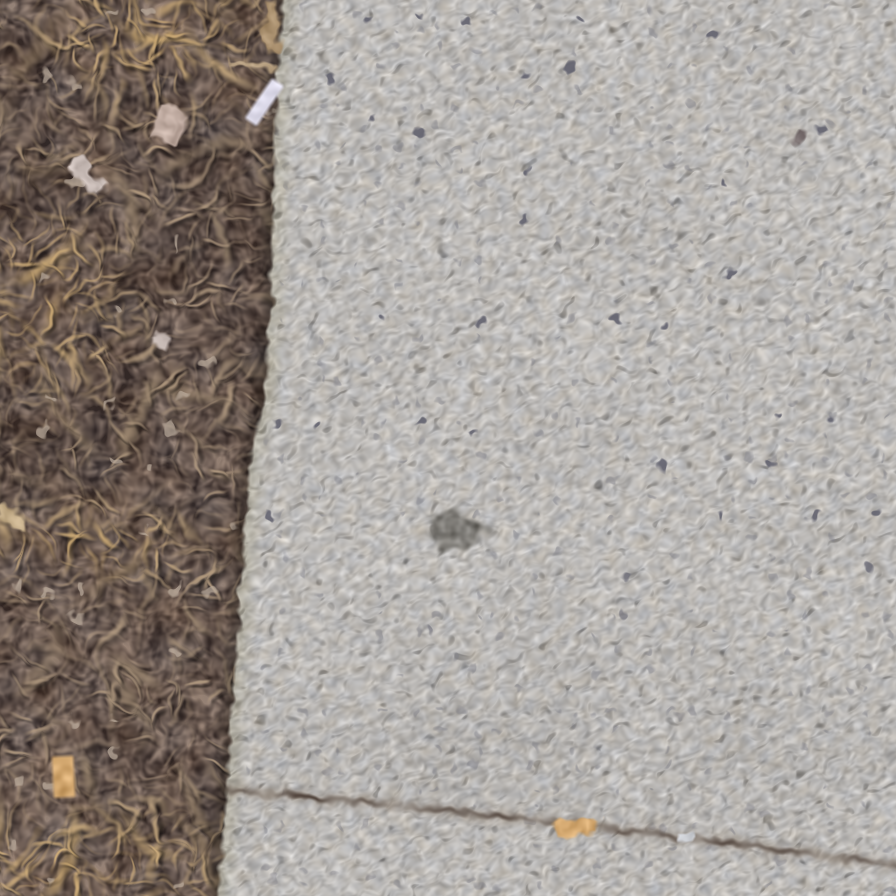
This texture is drawn by a three.js fragment shader. Its source:

```glsl
// Draws a speckled concrete slab with a cracked joint beside soil strewn with dry grass.
varying vec2 vUv;

vec2 hash2(vec2 p) {
  vec3 q = fract(p.xyx * vec3(0.1031, 0.1030, 0.0973));
  q += dot(q, q.yzx + 33.33);
  return fract((q.xx + q.yz) * q.zy);
}

vec2 rotate(vec2 p, float a) {
  float c = cos(a), s = sin(a);
  return vec2(c * p.x + s * p.y, c * p.y - s * p.x);
}

float corner(vec2 cell, vec2 f, vec2 o) {
  return dot(hash2(cell + o + 200.0) * 2.0 - 1.0, f - o);
}

// Gradient noise, roughly -0.6 to 0.6
float noise(vec2 p) {
  vec2 i = floor(p), f = fract(p);
  vec2 u = f * f * f * (f * (f * 6.0 - 15.0) + 10.0);
  return mix(mix(corner(i, f, vec2(0, 0)), corner(i, f, vec2(1, 0)), u.x),
             mix(corner(i, f, vec2(0, 1)), corner(i, f, vec2(1, 1)), u.x), u.y);
}

vec2 warp(vec2 p, float scale) {
  return vec2(noise(p * scale), noise(p * scale + 40.0)) / scale;
}

float blob(vec2 p, vec2 center, vec2 radius) {
  vec2 d = (p - center) / radius;
  return exp(-dot(d, d));
}

// Soft rotated flake with shaded grain
void litter(inout vec3 col, vec2 p, vec3 tint, vec2 center, vec2 halfSize, float angle) {
  vec2 d = abs(rotate(p - center, angle)) - halfSize + 0.003;
  float dist = length(max(d, 0.0)) + min(max(d.x, d.y), 0.0) - 0.003;
  col = mix(col, tint + 0.2 * noise(p * 80.0), 1.0 - smoothstep(-0.003, 0.003, dist));
}

// Scattered oval grains, at most one in each cell
float grains(vec2 p, float scale, float density, float radius) {
  vec2 cell = floor(p * scale);
  vec2 h = hash2(cell + scale), k = hash2(cell + scale + 57.0);
  vec2 d = rotate(fract(p * scale) - 0.3 - 0.4 * h, k.x * 3.14);
  float dist = length(d * vec2(0.8, 1.25)) / scale - radius * (0.5 + 0.6 * k.y);
  return step(hash2(cell + 91.0).x, density) * (1.0 - smoothstep(-0.002, 0.002, dist));
}

// Curved blades of grass with random direction and brightness
float strands(vec2 p, float scale, float width) {
  p *= scale;
  float best = 0.0;
  for (int n = 0; n < 9; n++) {
    vec2 id = floor(p) + vec2(mod(float(n), 3.0), floor(float(n) / 3.0)) - 1.0;
    vec2 h = hash2(id + scale * 3.0), k = hash2(id + scale * 5.0 + 71.0);
    vec2 d = rotate(p - id - h, k.x * 6.28);
    d.y += (k.y - 0.5) * 1.1 * d.x * d.x;
    float taper = 1.0 - smoothstep(0.3, 0.85, abs(d.x));
    best = max(best, (1.0 - smoothstep(0.0, 1.6, abs(d.y) / width)) * taper * h.x);
  }
  return best;
}

vec3 soilColor(vec2 p, float gap) {
  vec2 bent = p + 0.3 * warp(p, 22.0) + 0.3 * warp(p, 70.0);
  float straw = blob(p, vec2(0.17, 0.97), vec2(0.12, 0.08)) + blob(p, vec2(0.05, 0.67), vec2(0.08, 0.11))
              + blob(p, vec2(0.09, 0.39), vec2(0.11, 0.04)) + blob(p, vec2(0.08, 0.03), vec2(0.17, 0.06));
  straw = clamp(straw, 0.0, 1.0);
  float tone = 0.42 + 0.4 * noise(p * 11.0) + 0.5 * noise(bent * 32.0) + 0.65 * noise(bent * 75.0)
             + 0.65 * noise(bent * 130.0) + 0.15 * straw + 0.12 * blob(p, vec2(0.1, 0.25), vec2(0.14, 0.12));
  vec3 col = mix(vec3(0.20, 0.155, 0.145), vec3(0.59, 0.51, 0.46), clamp(tone, 0.0, 1.0));
  col += vec3(0.03, 0.0, -0.03) * noise(p * 24.0 + 5.0);
  vec3 dryGrass = mix(vec3(0.69, 0.60, 0.50), vec3(0.83, 0.69, 0.47), straw);
  for (int i = 0; i < 4; i++) {
    float scale = 12.0 + 11.0 * float(i);
    float cover = clamp(0.45 + 1.7 * noise(p * 15.0 + scale) + 0.45 * straw, 0.0, 1.0);
    col *= 1.0 - 0.4 * cover * strands(bent + vec2(-0.003, 0.004), scale, 0.1);
    col = mix(col, dryGrass, cover * strands(bent, scale, 0.085));
  }
  vec2 rough = p + 1.2 * warp(p, 90.0);
  col = mix(col, vec3(0.74, 0.68, 0.62), 0.7 * grains(rough, 28.0, 0.14, 0.0065));
  return col * (1.0 - 0.3 * smoothstep(-0.02, 0.0, gap));
}

vec3 concreteColor(vec2 p, float gap) {
  vec2 q = rotate(p + 0.4 * warp(p, 60.0), 0.5);
  float tone = 0.15 * noise(q * vec2(70.0, 120.0)) + 0.15 * noise(q * vec2(120.0, 190.0)) + 0.03 * noise(p * 9.0);
  tone -= 0.16 * smoothstep(0.18, 0.5, noise(q * vec2(70.0, 105.0) + 31.0));
  vec3 col = vec3(0.737, 0.727, 0.716) + tone + vec3(0.03, 0.008, -0.03) * noise(p * 65.0 + 9.0);
  col -= 0.02 * blob(p, vec2(0.65, 0.16), vec2(0.5, 0.1));
  float upper = smoothstep(0.2, 0.45, p.y);
  vec2 rough = p + 0.8 * warp(p, 110.0);
  col = mix(col, vec3(0.50, 0.50, 0.53), 0.5 * grains(rough, 46.0, 0.25, 0.0038));
  col = mix(col, vec3(0.38, 0.38, 0.43), grains(rough, 18.0, 0.24, 0.0054) * mix(0.3, 0.9, upper));
  litter(col, rough, vec3(0.43, 0.39, 0.39), vec2(0.892, 0.847), vec2(0.009, 0.005), 0.9);
  float rim = 1.0 - smoothstep(0.0, 0.024, gap);
  return mix(col, vec3(0.67, 0.65, 0.57) + tone, 0.5 * rim);
}

void main() {
  vec2 p = vUv;
  float bulge = smoothstep(0.48, 0.56, p.y) * (1.0 - smoothstep(0.6, 0.95, p.y));
  float edge = 0.244 + 0.072 * p.y + 0.011 * bulge;
  float gap = p.x - edge - 0.008 * noise(vec2(p.y * 28.0, 3.0)) - 0.006 * noise(p * 80.0);
  vec3 concrete = concreteColor(p, gap);

  // Broken joint, with a faint parallel line above it
  float t = (p.x - 0.267) / 0.733;
  float joint = p.y - mix(0.117, 0.034, t) - 0.02 * t * (1.0 - t) - 0.005 * noise(vec2(p.x * 35.0, 8.0));
  joint += 0.006 * noise(p * 80.0);
  float wear = clamp(0.5 + 1.8 * noise(vec2(p.x * 19.0, 21.0)), 0.05, 1.0);
  concrete = mix(concrete, vec3(0.55, 0.50, 0.45), 0.5 * blob(vec2(joint, 0), vec2(0), vec2(0.007)));
  concrete = mix(concrete, vec3(0.33, 0.28, 0.25), wear * (1.0 - smoothstep(0.0, 0.006, abs(joint))));
  float scratch = p.y - mix(0.18, 0.134, p.x * 2.0 - 1.0) - 0.008 * noise(p * 18.0);
  concrete -= 0.04 * smoothstep(0.4, 0.6, p.x) * blob(vec2(scratch, 0), vec2(0), vec2(0.003));

  // Stain
  vec2 s = (p - vec2(0.507, 0.408)) / vec2(0.036, 0.025);
  float stain = 1.0 - smoothstep(0.6, 1.1, length(s) + 0.8 * noise(p * 60.0 + 7.0));
  concrete = mix(concrete, vec3(0.45, 0.44, 0.42) + 0.3 * noise(p * 110.0), 0.85 * stain);
  vec3 col = mix(soilColor(p, gap), concrete, smoothstep(-0.003, 0.003, gap));

  // Loose litter
  vec2 w = p + 0.5 * warp(p, 45.0) + 0.7 * warp(p, 100.0);
  vec3 pale = vec3(0.78, 0.73, 0.71), wood = vec3(0.83, 0.66, 0.44);
  litter(col, p, vec3(0.87, 0.86, 0.92), vec2(0.295, 0.886), vec2(0.027, 0.008), 0.97);
  litter(col, w, vec3(0.74, 0.66, 0.62), vec2(0.189, 0.861), vec2(0.016, 0.019), -0.4);
  litter(col, w, pale, vec2(0.096, 0.805), vec2(0.024, 0.008), -0.9);
  litter(col, w, pale, vec2(0.179, 0.62), vec2(0.011, 0.005), -0.5);
  litter(col, w, vec3(0.72, 0.63, 0.51), vec2(0.283, 0.925), vec2(0.024, 0.004), -0.1);
  litter(col, w, vec3(0.67, 0.57, 0.44), vec2(0.303, 0.97), vec2(0.008, 0.028), 0.0);
  litter(col, w, vec3(0.76, 0.67, 0.53), vec2(0.012, 0.422), vec2(0.016, 0.007), -0.5);
  litter(col, p, wood, vec2(0.071, 0.133), vec2(0.012, 0.023), 0.05);
  litter(col, w, wood, vec2(0.645, 0.076), vec2(0.024, 0.008), 0.0);
  litter(col, w, vec3(0.83, 0.84, 0.86), vec2(0.766, 0.065), vec2(0.008, 0.006), 0.1);
  gl_FragColor = vec4(clamp(col, 0.0, 1.0), 1.0);
}
```
